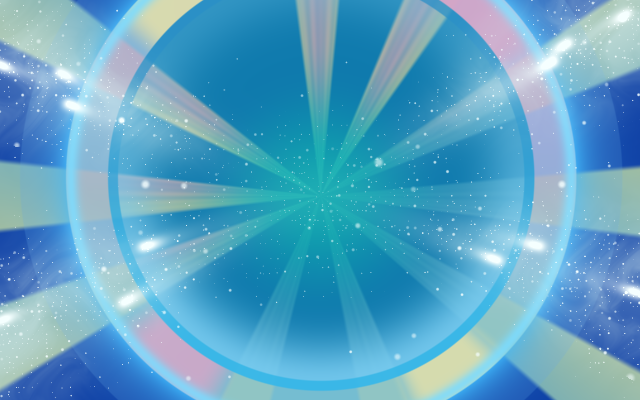
Write a Shadertoy shader that draws this background.

```glsl
// A luminous teal disc inside a pastel ring, crossed by rays from the middle.
// Polar masks shape rays and rings; layered sines add streaks and haze, while
// cellular stars and four arms of comets form the sparkling dust.
#define PI 3.14159265
#define RAY_CENTRE vec2(0.002, 0.01)
#define RING_CENTRE vec2(0.003, 0.056)
#define DISC_RADIUS 0.533
#define RING_RADIUS 0.638
#define HALO_RADIUS 0.753
#define RAY_HALF_WIDTH 0.108
#define HAZE 0.62

const float RAY_DEGREES[10] = float[](
  91.0, 61.0, 28.0, -1.0, -35.0, -73.0, -110.0, -155.0, 180.0, 148.0);

float angleDelta(float a, float b) {
  return mod(a - b + PI, 2.0 * PI) - PI;
}

float bell(float x) { return exp(-x * x); }

float outsideOf(float radius, float edge) {
  float pixel = 1.0 / iResolution.y;
  return smoothstep(edge - pixel, edge + pixel, radius);
}

vec3 hash3(vec2 p) {
  vec3 q = fract(p.xyx * vec3(0.1031, 0.1030, 0.0973));
  q += dot(q, q.yxz + 33.33);
  return fract((q.xxy + q.yzz) * q.zyx);
}

// Folded sine waves give wispy clouds.
float wisps(vec2 p) {
  float sum = 0.0, gain = 0.5;
  for (int i = 0; i < 4; i++) {
    p += 0.7 * sin(p.yx * 1.7 + float(i));
    sum += gain * (0.5 + 0.5 * sin(p.x) * sin(p.y));
    p = mat2(1.5, 1.1, -1.1, 1.5) * p;
    gain *= 0.5;
  }
  return sum;
}

// One randomly placed round star in each grid cell.
float stars(vec2 p, float cells, float density) {
  vec2 grid = p * cells;
  vec3 seed = hash3(floor(grid) + cells + 200.0);
  float size = mix(0.1, 0.3, seed.z * seed.z);
  float d = length(fract(grid) - mix(vec2(0.3), vec2(0.7), seed.xy));
  float present = step(fract(seed.x * 7.3 + seed.y * 5.1), density);
  return present * (1.0 - smoothstep(size * 0.2, size, d)) * mix(0.4, 1.0, seed.y);
}

// Rays: x is the coverage, y the signed position across the nearest ray.
vec2 rays(float angle, float soft) {
  vec2 ray = vec2(0.0);
  for (int i = 0; i < 10; i++) {
    float across = angleDelta(angle, radians(RAY_DEGREES[i])) / RAY_HALF_WIDTH;
    float cover = 1.0 - smoothstep(1.0 - soft, 1.0 + soft, abs(across));
    if (cover > ray.x) ray = vec2(cover, across);
  }
  return ray;
}

// Arms of comets: x is their light, y the spread of dust around the arms.
vec2 comets(vec2 p, float angle) {
  vec4 axis = radians(vec4(157.0, 31.0, 203.0, -16.0));
  vec4 spread = radians(vec4(-3.0, 1.0, 7.0, 4.0));
  vec4 start = vec4(0.67, 0.67, 0.46, 0.47);
  vec4 stride = vec4(0.05, 0.055, 0.1, 0.09);
  vec2 result = vec2(0.0);
  for (int arm = 0; arm < 4; arm++) {
    result.y += bell(angleDelta(angle, axis[arm]) / 0.21);
    for (int j = 0; j < 3; j++) {
      float k = float(j), theta = axis[arm] + spread[arm] * cos(2.5 * k + 3.1);
      vec2 dir = vec2(cos(theta), sin(theta));
      float along = dot(p, dir) - start[arm] - stride[arm] * k * k;
      float side = dot(p, vec2(-dir.y, dir.x));
      float head = bell(along / (along > 0.0 ? 0.018 : 0.04)) * bell(side / 0.015);
      float tail = exp(along * 6.5) * bell(side / (0.013 + 0.13 * max(-along, 0.0)));
      result.x += head + 0.36 * tail * (1.0 - smoothstep(-0.02, 0.015, along));
    }
  }
  return result;
}

void mainImage(out vec4 fragColor, in vec2 fragCoord) {
  vec2 p = (fragCoord - 0.5 * iResolution.xy) / iResolution.y;
  vec2 q = p - RAY_CENTRE;
  float dist = max(length(q), 0.001), angle = atan(q.y, q.x);
  float radius = length(p - RING_CENTRE);
  vec2 ray = rays(angle, 0.07 + 9.0 / (iResolution.y * dist));
  vec2 comet = comets(q, angle);
  float lower = smoothstep(-0.42, 0.35, -p.y);

  // Blue surroundings with broad pastel rays and a cyan halo.
  vec3 pastel = mix(vec3(0.55, 0.75, 0.70), vec3(0.70, 0.80, 0.62), 0.5 + 0.5 * ray.y);
  vec3 color = mix(vec3(0.05, 0.24, 0.64), pastel, 0.88 * ray.x);
  color = mix(vec3(0.38, 0.64, 0.88), color, 0.78 + 0.22 * outsideOf(radius, HALO_RADIUS));
  float glow = exp(-max(radius - RING_RADIUS, 0.0) / 0.05);
  color = mix(color, vec3(0.25, 0.74, 1.0), glow * mix(0.8, 0.6, ray.x));

  // Ring tints change around the circle.
  float pink = smoothstep(0.82, 0.97, cos(2.0 * angle - 1.68));
  float yellow = smoothstep(0.86, 0.97, cos(2.0 * angle + 1.88));
  float left = smoothstep(0.0, 0.5, -p.x);
  vec3 ring = mix(vec3(0.61, 0.66, 0.85), vec3(0.46, 0.74, 0.82), max(lower * lower, 0.6 * left));
  vec3 crossing = mix(vec3(0.80, 0.66, 0.75), vec3(0.62, 0.79, 0.74), lower);
  ring = mix(ring, crossing, 0.65 * ray.x);
  ring = mix(ring, vec3(0.84, 0.65, 0.78), 0.85 * pink);
  ring = mix(ring, vec3(0.90, 0.88, 0.66), 0.85 * yellow);
  float rim = bell((radius - RING_RADIUS + 0.012) / 0.018);
  ring = mix(ring, vec3(0.48, 0.86, 1.0), 0.85 * rim);
  color = mix(ring, color, outsideOf(radius, RING_RADIUS));

  // Disc with a teal heart, warm upper rays and a pale inner edge.
  vec3 disc = mix(vec3(0.05, 0.65, 0.68), vec3(0.06, 0.48, 0.68), smoothstep(0.0, 0.32, dist));
  vec3 warm = mix(vec3(0.76, 0.78, 0.60), vec3(0.74, 0.64, 0.69), 0.5 + 0.5 * sin(ray.y * 2.2 + angle));
  float warmth = smoothstep(-0.2, 0.35, dot(q / dist, vec2(-0.5, 0.85)));
  vec3 beam = mix(vec3(0.42, 0.73, 0.80), warm, warmth);
  beam = mix(vec3(0.10, 0.70, 0.70), beam, smoothstep(0.08, 0.4, dist));
  float streak = 0.89 + 0.06 * sin(angle * 83.0) + 0.05 * sin(angle * 137.0);
  disc = mix(disc, beam, ray.x * streak * mix(0.42, 0.85, warmth));
  float edgeGlow = smoothstep(0.27, DISC_RADIUS - 0.02, radius);
  disc = mix(disc, vec3(0.50, 0.82, 0.96), edgeGlow * edgeGlow * mix(0.3, 0.85, lower));
  vec3 border = mix(vec3(0.16, 0.56, 0.78), vec3(0.16, 0.70, 0.90), lower);
  disc = mix(disc, border, 0.75 * outsideOf(radius, DISC_RADIUS - 0.025));
  color = mix(disc, color, outsideOf(radius, DISC_RADIUS));

  // Drifting haze, comet light and star dust.
  float cloud = smoothstep(0.25, 0.75, wisps(q * 13.0));
  float haze = comet.y * (0.4 + 0.6 * cloud) * smoothstep(0.12, 0.8, dist);
  color = mix(color, vec3(0.82, 0.92, 0.93), min(HAZE * haze, 0.8));
  float heart = bell(length(q * vec2(3.2, 6.0)));
  float density = min(0.42 * comet.y * smoothstep(0.05, 0.6, dist) + 0.4 * heart, 0.7);
  float dust = stars(p, 52.0, density) + 0.8 * stars(p + 3.7, 84.0, density)
    + stars(p + 8.1, 19.0, 0.05 + 0.25 * density);
  float light = comet.x + dust * mix(0.55, 0.9, smoothstep(0.1, 0.5, dist));
  fragColor = vec4(mix(color, vec3(0.96, 1.0, 1.0), min(light, 1.0)), 1.0);
}
```
